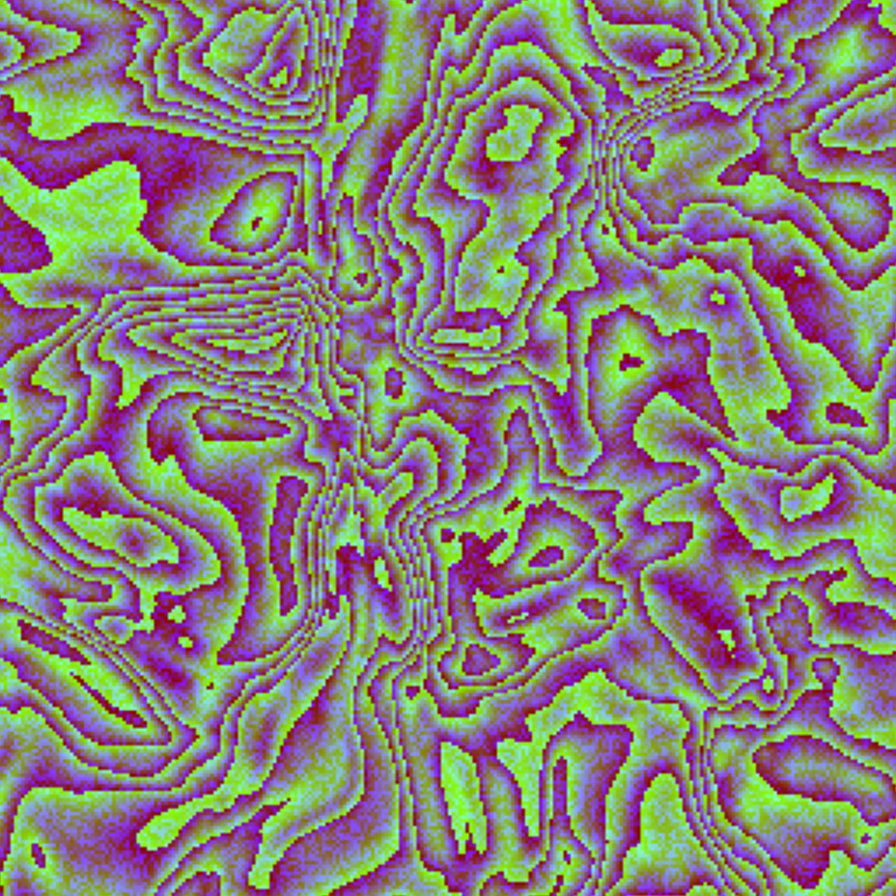
Reproduce this pattern procedurally as a three.js fragment shader.

```glsl
varying vec2 vUv;

const float GRAIN_CELLS = 256.0;  // grain cells across the canvas
const float BAND_COUNT = 15.0;    // contour bands per unit of height
const float RED_LEVEL = 0.53;

float hash(vec2 p) {
  vec3 q = fract(p.xyx * 0.1031);
  q += dot(q, q.yzx + 33.33);
  return fract((q.x + q.y) * q.z);
}

float valueNoise(vec2 p) {
  vec2 cell = floor(p);
  vec2 f = fract(p);
  f = f * f * (3.0 - 2.0 * f);
  float low = mix(hash(cell), hash(cell + vec2(1.0, 0.0)), f.x);
  float high = mix(hash(cell + vec2(0.0, 1.0)), hash(cell + vec2(1.0, 1.0)), f.x);
  return mix(low, high, f.y);
}

// Layered noise; each octave is turned to hide the lattice
float fbm(vec2 p, int octaves, float gain) {
  mat2 turn = mat2(0.8, 0.6, -0.6, 0.8);
  float sum = 0.0;
  float amplitude = 0.5;
  for (int i = 0; i < 4; i++) {
    if (i >= octaves) break;
    sum += amplitude * valueNoise(p);
    p = turn * p * 2.03 + vec2(17.3, 9.1);
    amplitude *= gain;
  }
  return sum;
}

// Warped terrain, stretched into folded ridges
float terrain(vec2 p) {
  vec2 warp = vec2(fbm(p * 4.0 + vec2(41.0, 13.0), 2, 0.5),
                   fbm(p * 4.0 + vec2(7.0, 67.0), 2, 0.5));
  return fbm((p + 0.4 * warp) * 5.2 + vec2(23.0, 31.0), 4, 0.42);
}

// Green climbs through each band and drops sharply; blue is grainy
vec3 bandColor(float phase, float grain) {
  float blueRamp = 0.23 + 0.38 * sin(3.14159 * pow(phase, 0.65));
  float blue = blueRamp + 1.3 * (grain - 0.5);
  return vec3(RED_LEVEL, phase, clamp(blue, 0.0, 1.0));
}

vec3 cellColor(vec2 cell, float cells) {
  float height = terrain((cell + 0.5) / cells);
  return bandColor(fract(height * BAND_COUNT), hash(cell + 101.0));
}

void main() {
  // Blend neighbouring cells for soft grain and soft band edges
  vec2 p = vUv * GRAIN_CELLS - 0.5;
  vec2 cell = floor(p);
  vec2 blend = smoothstep(0.0, 1.0, fract(p));
  vec3 low = mix(cellColor(cell, GRAIN_CELLS),
                 cellColor(cell + vec2(1.0, 0.0), GRAIN_CELLS), blend.x);
  vec3 high = mix(cellColor(cell + vec2(0.0, 1.0), GRAIN_CELLS),
                  cellColor(cell + vec2(1.0, 1.0), GRAIN_CELLS), blend.x);
  gl_FragColor = vec4(mix(low, high, blend.y), 1.0);
}
```
